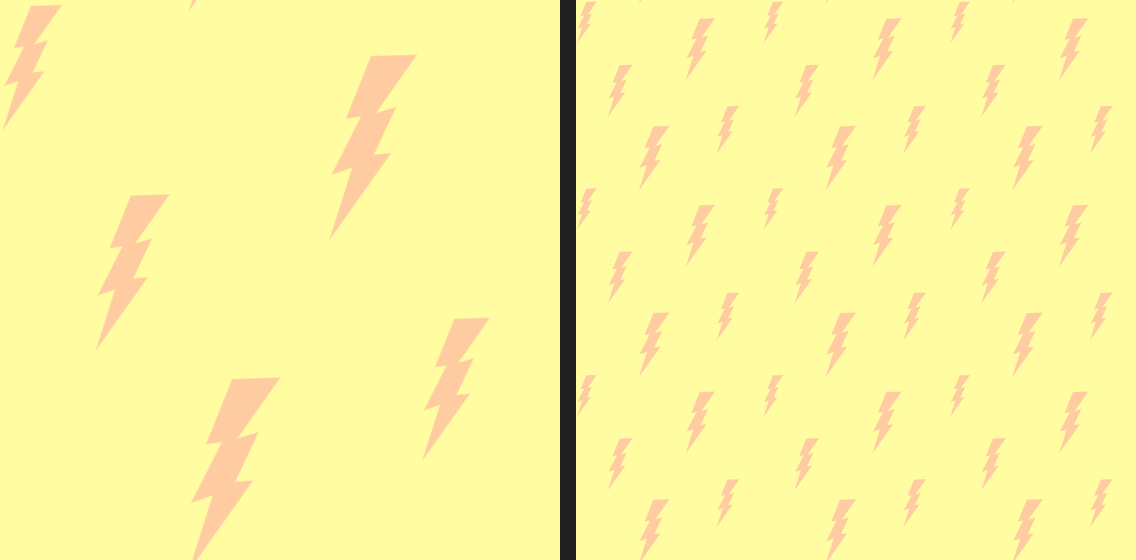
Left, the tile; right, the same tile 3 across and 3 down.
A Shadertoy shader for this pattern:

```glsl
// Peach lightning bolts of varied size, scattered on pale yellow.
// One polygon distance function is repeated along a slanted, wrapping lattice,
// with a cosine that varies the bolt size, so the tile has no seams.

const int CORNERS = 11;
const int BOLTS = 5;

// Outline of a bolt of height 1 whose lower tip lies at the origin.
const vec2 outline[CORNERS] = vec2[CORNERS](
    vec2(0.0, 0.0), vec2(0.333, 0.469), vec2(0.240, 0.461),
    vec2(0.360, 0.717), vec2(0.252, 0.686), vec2(0.473, 1.0),
    vec2(0.225, 0.992), vec2(0.089, 0.655), vec2(0.171, 0.667),
    vec2(0.012, 0.353), vec2(0.124, 0.391));

// Signed distance to the bolt, negative inside.
float boltDistance(vec2 p) {
    float nearest = dot(p - outline[0], p - outline[0]);
    float side = 1.0;
    for (int i = 0; i < CORNERS; i++) {
        vec2 a = outline[i];
        vec2 b = outline[(i + 1) % CORNERS];
        vec2 edge = b - a;
        vec2 toPoint = p - a;
        vec2 gap = toPoint - edge * clamp(dot(toPoint, edge) / dot(edge, edge), 0.0, 1.0);
        nearest = min(nearest, dot(gap, gap));

        // Flip the sign at every edge crossed by a horizontal ray.
        bool straddles = (a.y > p.y) != (b.y > p.y);
        if (straddles && p.x < a.x + edge.x * (p.y - a.y) / edge.y) side = -side;
    }
    return side * sqrt(nearest);
}

void mainImage(out vec4 fragColor, in vec2 fragCoord) {
    vec2 uv = fragCoord / iResolution.xy;
    vec2 boltMiddle = vec2(0.236, 0.5);
    float dist = 1.0;

    for (int i = 0; i < BOLTS; i++) {
        float n = float(i);
        float size = 0.287 - 0.065 * cos(2.5133 * n - 0.19);
        vec2 tip = vec2(0.005, 0.768) + n * vec2(0.583, -0.197);

        // Wrap around the middle of the bolt so it continues across the edges.
        vec2 offset = fract(uv - tip - size * boltMiddle + 0.5) - 0.5;
        dist = min(dist, size * boltDistance(offset / size + boltMiddle));
    }

    // Soft edge, never thinner than a pixel.
    float softness = max(0.0018, 0.75 / min(iResolution.x, iResolution.y));
    float coverage = 1.0 - smoothstep(-softness, softness, dist);

    vec3 paleYellow = vec3(1.0, 0.99, 0.63);
    vec3 peach = vec3(1.0, 0.80, 0.63);
    fragColor = vec4(mix(paleYellow, peach, coverage), 1.0);
}
```
